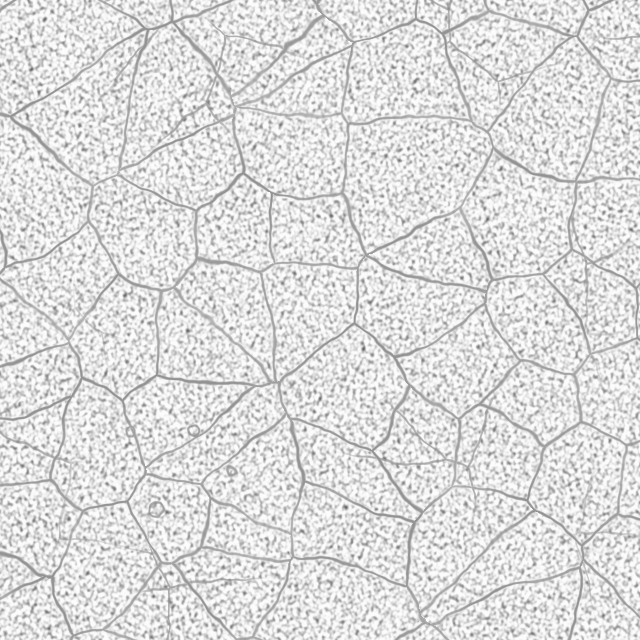
Reproduce this texture procedurally as a three.js fragment shader.

```glsl
varying vec2 vUv;

#define PLATE_GRID 9.0
#define PLATE_DROP 0.27
#define STRAY_GRID 6.5
#define CRACK_WIDTH 0.0036
#define CRACK_GREY 0.57
#define GRAIN_FINE 182.0
#define GRAIN_COARSE 128.0
#define GRAIN_CONTRAST 0.135
#define PAPER_WHITE 0.99
#define PORE_COUNT 4

float hash(vec2 p) {
  return fract(sin(dot(p, vec2(127.1, 311.7))) * 43758.5453);
}

vec2 hash2(vec2 p) {
  return vec2(hash(p), hash(p + 57.3));
}

mat2 rotation(float a) {
  return mat2(cos(a), sin(a), -sin(a), cos(a));
}

// Gradient noise, zero mean
float cornerSlope(vec2 cell, vec2 offset) {
  float a = 6.2832 * hash(cell);
  return dot(vec2(cos(a), sin(a)), offset);
}

float noise(vec2 p) {
  vec2 i = floor(p), f = fract(p);
  vec2 w = f * f * (3.0 - 2.0 * f);
  vec2 x = vec2(1.0, 0.0), y = vec2(0.0, 1.0);
  float low = mix(cornerSlope(i, f), cornerSlope(i + x, f - x), w.x);
  float high = mix(cornerSlope(i + y, f - y), cornerSlope(i + 1.0, f - 1.0), w.x);
  return mix(low, high, w.y);
}

vec2 noise2(vec2 p) {
  return vec2(noise(p), noise(p + 41.7));
}

// Distance to the border of the nearest plate; dropped sites vary plate sizes
float borderDistance(vec2 p, float grid, float seed) {
  p = p * grid + seed;
  vec2 cell = floor(p);
  vec2 first = vec2(9.0), second = vec2(9.0);
  for (int j = -2; j <= 2; j++) {
    for (int i = -2; i <= 2; i++) {
      vec2 c = cell + vec2(float(i), float(j));
      if (hash(c + 113.7) < PLATE_DROP) continue;
      vec2 site = c + hash2(c) - p;
      float d = dot(site, site);
      if (d < dot(first, first)) {
        second = first;
        first = site;
      } else if (d < dot(second, second)) {
        second = site;
      }
    }
  }
  return dot(0.5 * (first + second), normalize(second - first)) / grid;
}

float line(float d, float width) {
  return 1.0 - smoothstep(0.15 * width, width, d);
}

// Speckle: two rotated layers, tone curve that saturates to white
float grainTone(vec2 p) {
  vec2 q = p * vec2(1.06, 0.95);
  float speckle = noise(rotation(0.5) * q * GRAIN_FINE + 7.0)
                + noise(rotation(-0.35) * q * GRAIN_COARSE + 23.0);
  float z = speckle / 0.30 + 0.35 * noise(p * 14.0);
  float ink = log(1.0 + exp(2.5 * (z + 0.55))) / 2.5;
  return PAPER_WHITE - GRAIN_CONTRAST * ink;
}

// Small ring-shaped pores grouped in one area
float poreRings(vec2 p) {
  float rings = 0.0;
  for (int i = 0; i < PORE_COUNT; i++) {
    vec2 id = vec2(float(i) + 3.0, 5.0);
    vec2 center = vec2(0.2, 0.14) + vec2(0.18, 0.26) * hash2(id);
    float radius = mix(0.006, 0.012, hash(id + 9.0));
    float r = length(p - center) + 0.004 * noise(p * 90.0);
    rings = max(rings, line(abs(r - radius), 0.0035));
  }
  return rings;
}

void main() {
  // Bend the straight plate borders, then roughen them
  vec2 bent = vUv + 0.034 * noise2(vUv * 6.0 + 3.0)
                  + 0.007 * noise2(vUv * 27.0)
                  + 0.002 * noise2(vUv * 75.0);

  float border = borderDistance(bent, PLATE_GRID, 0.0);
  float stray = borderDistance(bent, STRAY_GRID, 37.0);
  float fade = noise(vUv * 9.0 + 11.0);
  float strength = 0.86 + 0.5 * min(fade, 0.25);
  float strayStrength = 0.7 * smoothstep(0.05, 0.3, noise(vUv * 5.0 + 19.0));

  // Pale rim on both sides of a crack
  float tone = grainTone(vUv);
  float rim = 1.0 - smoothstep(0.003, 0.008, border);
  tone = mix(tone, 0.95, 0.45 * rim);

  float crack = line(border, CRACK_WIDTH) * strength;
  crack = max(crack, line(stray, 0.8 * CRACK_WIDTH) * strayStrength);
  crack = max(crack, 0.8 * poreRings(vUv));
  tone = mix(tone, CRACK_GREY, clamp(crack, 0.0, 1.0));

  gl_FragColor = vec4(vec3(tone), 1.0);
}
```
